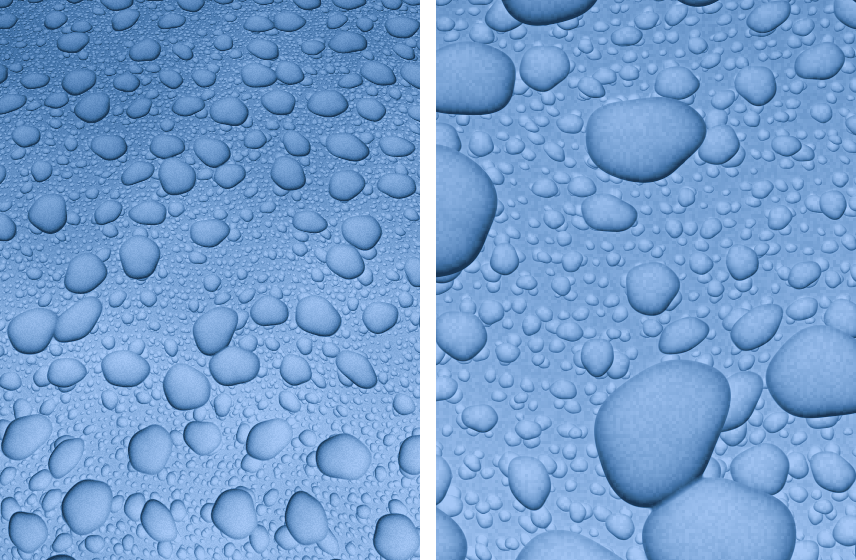
Left, the full canvas; right, a detail of the centre.
A Shadertoy shader for this texture:

```glsl
// Water beads on a tilted blue sheet, receding towards the top.
// Four sizes of jittered cellular drops are painted from fine to large;
// every drop darkens a scalar tone at its rim, and a ramp colours the tone.

const float TILT = 0.48;         // perspective strength
const float FORESHORTEN = 0.85;  // vertical scale of the sheet
const float JITTER = 0.22;       // drop offset inside its cell
const float MERGE = 0.04;        // softness where drops join
const float GRAIN = 0.55;
const float NEAR_TONE = 5.1;
const float FAR_TONE = 2.7;

// Per layer, fine to large
const int LAYERS = 4;
const float CELL[LAYERS] = float[](0.0155, 0.030, 0.060, 0.132);
const float PRESENCE[LAYERS] = float[](0.95, 0.80, 0.72, 0.90);
const float RIM_DEPTH[LAYERS] = float[](3.9, 4.3, 4.8, 5.0);
const float RIM_FALLOFF[LAYERS] = float[](3.4, 4.0, 5.0, 6.5);
const float LIFT[LAYERS] = float[](0.9, 0.7, 0.4, 0.05);
const float DOME[LAYERS] = float[](0.6, 0.7, 0.8, 0.95);
const vec2 RADII[LAYERS] = vec2[](
    vec2(0.20, 0.44), vec2(0.16, 0.38), vec2(0.17, 0.38), vec2(0.25, 0.44));

// Dark to light
const vec3 RAMP[6] = vec3[](
    vec3(0.13, 0.26, 0.40), vec3(0.19, 0.36, 0.53), vec3(0.25, 0.44, 0.65),
    vec3(0.35, 0.53, 0.74), vec3(0.45, 0.62, 0.82), vec3(0.56, 0.71, 0.90));

vec4 hash4(vec2 p) {
    vec4 h = fract(p.xyxy * vec4(0.1031, 0.1030, 0.0973, 0.1099));
    h += dot(h, h.wzxy + 33.33);
    return fract((h.xxyz + h.yzzw) * h.zywx);
}

vec3 toneColour(float tone) {
    float t = clamp(tone, -0.5, 5.8);
    int i = int(clamp(floor(t), 0.0, 4.0));
    return mix(RAMP[i], RAMP[i + 1], t - float(i));
}

// Signed distance, outward direction (yz) and radius of the joined drops
vec4 dropField(vec2 p, vec2 radii, float presence, float seed) {
    vec4 field = vec4(1.0, 0.0, 1.0, radii.x);
    for (int j = -1; j <= 1; j++) {
        float row = floor(p.y) + float(j);
        float x = p.x + 0.5 * mod(row, 2.0);
        for (int i = -1; i <= 1; i++) {
            vec2 cell = vec2(floor(x) + float(i), row);
            vec4 h = hash4(cell + seed);
            if (h.x > presence) continue;
            vec2 q = vec2(x, p.y) - cell - 0.5 - JITTER * (2.0 * h.yz - 1.0);
            float radius = mix(radii.x, radii.y, fract(7.3 * h.x + 3.1 * h.y));

            // Turned, stretched and wobbly outline
            float c = cos(6.283 * h.w), s = sin(6.283 * h.w);
            vec2 e = mat2(c, s, -s, c) * q * vec2(0.92, 1.09) + 1e-5;
            float a = atan(e.y, e.x);
            float wobble = 1.0 + 0.05 * sin(2.0 * a + 6.0 * h.x)
                         + 0.04 * sin(3.0 * a + 9.0 * h.y)
                         + 0.025 * sin(5.0 * a + 20.0 * h.z);
            float d = length(e) - radius * wobble;

            // Smooth union
            float w = clamp(0.5 + 0.5 * (field.x - d) / MERGE, 0.0, 1.0);
            vec2 outward = q / max(length(q), 1e-4);
            field = mix(field, vec4(d, outward, radius), w);
            field.x -= MERGE * w * (1.0 - w);
        }
    }
    return field;
}

void mainImage(out vec4 fragColor, in vec2 fragCoord) {
    vec2 uv = fragCoord / iResolution.y;
    float depth = 1.0 / (1.0 - TILT * uv.y);
    vec2 sheet = vec2(uv.x - 0.375, uv.y * FORESHORTEN) * depth;
    sheet += 0.008 * sin(sheet.yx * 19.0 + vec2(0.0, 1.7));

    // Broad light on the sheet, dimmer at the far left
    float far = smoothstep(0.2, 1.05, uv.y);
    float ambient = mix(NEAR_TONE, FAR_TONE, far);
    ambient -= 0.8 * far * (1.0 - smoothstep(0.0, 0.5, uv.x));
    ambient -= 0.6 * (1.0 - smoothstep(0.0, 0.4, length(uv)));
    ambient += 0.25 * sin(13.0 * uv.x + 6.0 * uv.y) * sin(15.0 * uv.y - 5.0 * uv.x);

    // Shaded side turns from upper left nearby to lower right far away
    vec2 shadeDir = normalize(mix(vec2(-0.6, 0.45), vec2(0.35, -0.95),
                                  smoothstep(0.0, 0.6, uv.y)));
    float tone = ambient;
    for (int i = 0; i < LAYERS; i++) {
        vec4 drop = dropField(sheet / CELL[i], RADII[i], PRESENCE[i],
                              37.0 + 61.0 * float(i));
        float soft = 0.8 * depth / (iResolution.y * CELL[i]);
        float inside = 1.0 - smoothstep(-soft, soft, drop.x);
        float height = clamp(-drop.x / drop.w, 0.0, 1.0);
        float facing = dot(drop.yz, shadeDir);

        // Dark rim around a gently domed body
        float rim = exp(-RIM_FALLOFF[i] * max(height - 0.04, 0.0));
        rim *= 0.68 + 0.32 * facing;
        float body = ambient + LIFT[i] + 0.75 * far;
        body -= DOME[i] * facing * (1.0 - height);
        body -= RIM_DEPTH[i] * mix(1.0, 0.8, uv.y) * rim;

        // Thin bright line of gathered light outside the edge
        tone += 0.45 * exp(-max(drop.x, 0.0) / (0.1 * drop.w));
        tone = mix(tone, body, inside);
    }

    tone += GRAIN * (hash4(floor(uv * 512.0)).x - 0.5);
    fragColor = vec4(toneColour(tone), 1.0);
}
```
